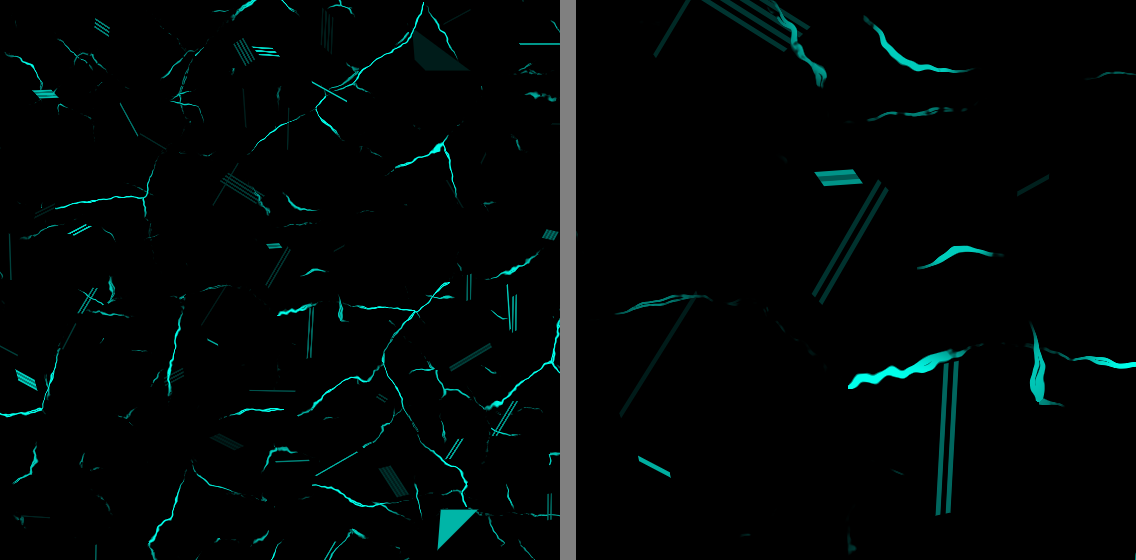
Left: the whole. Right: its middle third, enlarged.
Reproduce this background procedurally as a WebGL 1 fragment shader.

```glsl
precision highp float;
// Glowing teal cracks, striped slivers and flat shards scattered on black.
uniform vec2 u_resolution;

#define TINT vec3(0.0, 1.0, 0.92)
#define CRACK_CELLS 5.4
#define TWIG_CELLS 11.0
#define CRACK_COVER 0.02
#define TWIG_COVER -0.24
#define CRACK_WIDTH 0.0013
#define BRAID 0.0045
#define BAR_CELLS 9.0
#define BAR_CHANCE 0.55
#define STRIPE_PITCH 0.0062
#define STRIPE_HALF 0.0013

const float TAU = 6.2831853;

float hash(vec2 p) { return fract(sin(dot(p + 3.7, vec2(127.1, 311.7))) * 43758.547); }

vec2 hash2(vec2 p) { return vec2(hash(p), hash(p + 57.3)); }

// Gradient noise, roughly -0.7 to 0.7.
float corner(vec2 cell, vec2 offset) {
  float a = TAU * hash(cell);
  return dot(vec2(cos(a), sin(a)), offset);
}

float gradientNoise(vec2 p) {
  vec2 i = floor(p), f = fract(p), e = vec2(1.0, 0.0);
  vec2 u = f * f * f * (f * (f * 6.0 - 15.0) + 10.0);
  return mix(mix(corner(i, f), corner(i + e, f - e), u.x),
             mix(corner(i + e.yx, f - e.yx), corner(i + 1.0, f - 1.0), u.x), u.y);
}

vec2 wobble(vec2 p) { return vec2(gradientNoise(p), gradientNoise(p + 31.4)); }

// Cell borders: x is the distance to the border, y a hash of that border.
vec2 cellBorder(vec2 p) {
  vec2 base = floor(p), home = base, toHome = vec2(9.0);
  for (int j = -1; j <= 1; j++)
  for (int i = -1; i <= 1; i++) {
    vec2 cell = base + vec2(float(i), float(j));
    vec2 r = cell + hash2(cell) - p;
    if (dot(r, r) < dot(toHome, toHome)) {
      toHome = r;
      home = cell;
    }
  }
  vec2 border = vec2(9.0, 0.0);
  for (int j = -2; j <= 2; j++)
  for (int i = -2; i <= 2; i++) {
    vec2 cell = home + vec2(float(i), float(j));
    vec2 r = cell + hash2(cell) - p;
    vec2 across = r - toHome;
    if (dot(across, across) > 0.0001) {
      float d = dot(0.5 * (r + toHome), normalize(across));
      if (d < border.x) border = vec2(d, hash(home + cell + 0.5));
    }
  }
  return border;
}

// Jagged broken cracks that fade along their length and split into strands.
float cracks(vec2 uv, float cells, float cover, float px) {
  vec2 p = uv * cells + cells;
  p += 0.22 * wobble(p * 1.5) + cells * (0.007 * wobble(uv * 38.0) + 0.0025 * wobble(uv * 110.0));
  vec2 border = cellBorder(p);
  float fade = gradientNoise(uv * cells * 1.3 + 8.0) + 0.6 * (border.y - 0.5) + cover;
  float strength = smoothstep(-0.08, 0.3, fade);
  float grain = gradientNoise(uv * 130.0) + 0.35 * gradientNoise(uv * 290.0);
  strength *= smoothstep(-0.25, 0.2, grain + 1.1 * strength - 0.35);
  float split = BRAID * max(0.0, gradientNoise(uv * 32.0 + 5.0) - 0.12);
  float d = abs(border.x / cells - split);
  float halfWidth = CRACK_WIDTH * (0.5 + 0.6 * strength);
  return strength * clamp(0.5 + (halfWidth - d) / px, 0.0, 1.0);
}

// Straight slivers made of one to four parallel stripes.
float bars(vec2 uv, float px) {
  float light = 0.0;
  for (int j = -1; j <= 1; j++)
  for (int i = -1; i <= 1; i++) {
    vec2 cell = floor(uv * BAR_CELLS) + vec2(float(i), float(j));
    vec2 shape = hash2(cell + 13.1), look = hash2(cell + 29.7);
    float angle = TAU / 12.0 * (floor(6.0 * shape.x) + 0.3 * (look.y - 0.5));
    vec2 q = uv - (cell + hash2(cell)) / BAR_CELLS;
    q = vec2(q.x * cos(angle) + q.y * sin(angle), q.y * cos(angle) - q.x * sin(angle));
    float halfHeight = STRIPE_HALF + 0.5 * floor(3.6 * shape.y * shape.y) * STRIPE_PITCH;
    float halfLength = mix(0.007, 0.046, hash(cell + 41.9));
    float d = max(abs(q.x + (look.x - 0.5) * 2.0 * q.y) - halfLength, abs(q.y) - halfHeight);
    float wave = cos(TAU * (q.y - halfHeight + STRIPE_HALF) / STRIPE_PITCH);
    float stripe = mix(0.6 * step(0.5, look.y), 1.0, smoothstep(-0.35, 0.35, wave));
    float level = mix(0.1, 0.85, look.x * look.x) * step(hash(cell + 71.3), BAR_CHANCE);
    light = max(light, level * stripe * clamp(0.5 - d / px, 0.0, 1.0));
  }
  return light;
}

// Two flat shards, one bright and one dim.
float shards(vec2 uv, float px) {
  float light = 0.0;
  for (int i = 0; i < 2; i++) {
    float k = float(i);
    vec2 q = (uv - vec2(0.787 - 0.045 * k, 0.09 + 0.784 * k)) * vec2(1.0, 2.0 * k - 1.0);
    float slope = dot(q, normalize(vec2(1.0, 1.0 + 0.35 * k))) - 0.047 - 0.011 * k;
    float d = max(max(-q.x - 0.08 * q.y, -q.y), max(slope, 0.018 * k - q.x - q.y));
    light = max(light, mix(0.71, 0.11, k) * clamp(0.5 - d / px, 0.0, 1.0));
  }
  return light;
}

void main() {
  float px = 1.0 / min(u_resolution.x, u_resolution.y);
  vec2 uv = gl_FragCoord.xy * px;
  float light = max(bars(uv, px), shards(uv, px));
  light = max(light, cracks(uv, CRACK_CELLS, CRACK_COVER, px));
  light = max(light, 0.8 * cracks(uv + 3.0, TWIG_CELLS, TWIG_COVER, px));
  gl_FragColor = vec4(TINT * light, 1.0);
}
```
